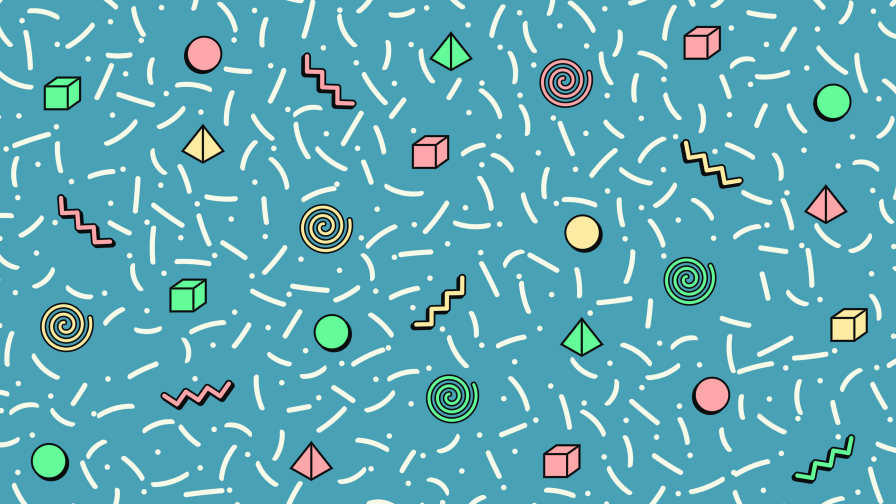
Write a Shadertoy shader that draws this pattern.

```glsl
// Retro confetti: cream dashes and dots with outlined cubes, pyramids, discs, spirals and zigzags on teal.

const vec3 TEAL   = vec3(0.285, 0.630, 0.715);
const vec3 CREAM  = vec3(0.97, 0.98, 0.91);
const vec3 INK    = vec3(0.04, 0.05, 0.05);
const vec3 GREEN  = vec3(0.39, 0.99, 0.60);
const vec3 PINK   = vec3(1.00, 0.65, 0.67);
const vec3 YELLOW = vec3(1.00, 0.92, 0.63);

const float MOTIF_CELL  = 0.25;   // spacing of the large shapes
const float MOTIF_SIZE  = 0.035;  // disc radius, the unit of local shape space
const float MOTIF_EDGE  = 0.085;  // distance kept from top and bottom
const float LINE        = 0.06;   // half width of an outline, in shape space
const float DASH_CELL   = 0.079;  // spacing of the dashes
const float DASH_WIDTH  = 0.0051; // half width
const float DASH_MIN    = 0.020;  // shortest half length
const float DASH_MAX    = 0.036;  // longest half length
const float DASH_BEND   = 0.006;  // sag at the ends
const float DOT_RADIUS  = 0.0054;
const float DOT_SHARE   = 0.72;
const float CLEARANCE   = 0.015;  // gap between confetti and shapes
const float FIELD_TILT  = 0.47;   // rotation of the confetti grid
const float TAU = 6.2831853;

vec3 hash3(vec2 p) {
    vec3 q = fract(p.xyx * vec3(0.1031, 0.1030, 0.0973) + 0.137);
    q += dot(q, q.yxz + 33.33);
    return fract((q.xxy + q.yzz) * q.zyx);
}

mat2 rotate(float a) { return mat2(cos(a), sin(a), -sin(a), cos(a)); }

float segment(vec2 p, vec2 a, vec2 b) {
    vec2 ab = b - a;
    return length(p - a - ab * clamp(dot(p - a, ab) / dot(ab, ab), 0.0, 1.0));
}

float cover(float d, float px) { return 1.0 - smoothstep(-0.7 * px, 0.7 * px, d); }

float spiral(vec2 p) {
    float turn = fract(atan(p.y, p.x) / TAU), d = 9.0;
    for (int k = 0; k < 4; k++) {
        float t = clamp(turn + float(k), 0.35, 3.1);
        d = min(d, length(p - 0.48 * t * vec2(cos(t * TAU), sin(t * TAU))));
    }
    return d;
}

float zigzag(vec2 p) {
    float d = 9.0;
    for (int k = 0; k < 6; k++) {
        float x = 0.62 * float(k - 3), y = k % 2 == 0 ? 0.3 : -0.3;
        d = min(d, segment(p, vec2(x, y), vec2(x + 0.62, -y)));
    }
    return d;
}

// Signed distances of one shape: x = coloured part, y = ink below it
vec2 shape(vec2 p, int kind, vec3 rnd) {
    vec2 drop = vec2(rnd.x < 0.5 ? -0.11 : 0.11, 0.11);
    if (kind == 0) return vec2(length(p) - 0.92, min(length(p) - 1.03, length(p + drop) - 1.03));
    if (kind == 1) {
        p = rotate(rnd.y * 0.6) * p;
        float d = spiral(p);
        return vec2(d - 0.085, d - 0.175);
    }
    if (kind == 2) {
        mat2 turn = rotate((rnd.y < 0.5 ? -0.5 : 0.7) + (rnd.z - 0.5) * 0.9);
        return vec2(zigzag(turn * p) - 0.12,
                    min(zigzag(turn * p), zigzag(turn * (p + drop))) - 0.22);
    }
    float body, crease;
    if (kind == 3) { // cube
        vec2 inner = vec2(0.3, 0.4);
        body = max(max(abs(p.x) - 1.0, abs(p.y) - 0.9), abs(dot(p, vec2(-0.581, 0.814))) - 0.907);
        crease = min(segment(p, inner, vec2(-1.0, 0.4)),
                 min(segment(p, inner, vec2(0.3, -0.9)), segment(p, inner, vec2(1.0, 0.9))));
    } else {         // pyramid
        vec2 m = vec2(abs(p.x), p.y);
        body = max(dot(m, vec2(0.783, 0.621)) - 0.652, dot(m, vec2(0.492, -0.870)) - 0.914);
        crease = segment(p, vec2(0.0, 1.05), vec2(0.0, -1.05));
    }
    return vec2(max(body + LINE, LINE - crease), body - LINE);
}

// Nearest large shape: x = colour distance, y = ink distance, z = colour index
vec3 nearestMotif(vec2 p, float aspect) {
    float columns = round(aspect / MOTIF_CELL);
    vec2 cell = vec2(aspect / columns, MOTIF_CELL);
    vec3 best = vec3(9.0, 9.0, 0.0);
    for (int j = -1; j <= 1; j++)
    for (int i = -1; i <= 1; i++) {
        vec2 id = floor(p / cell) + vec2(i, j);
        if (id.x < 0.0 || id.x >= columns || id.y < 0.0 || id.y > 3.0) continue;
        vec3 rnd = hash3(id + 4.0);
        vec2 center = (id + 0.5) * cell + (rnd.xy - 0.5) * 0.075;
        center.y += mod(id.x, 2.0) * 0.11 - 0.055; // stagger the columns
        center.y = clamp(center.y, MOTIF_EDGE, 1.0 - MOTIF_EDGE);
        int kind = int(mod(2.0 * id.x + id.y, 5.0));
        vec2 d = shape((p - center) / MOTIF_SIZE, kind, hash3(id + 31.0)) * MOTIF_SIZE;
        if (d.y < best.y) best = vec3(d, mod(id.x * id.x + 2.0 * id.y, 3.0));
    }
    return best;
}

float confetti(vec2 p, float aspect, float px) {
    mat2 tilt = rotate(FIELD_TILT);
    vec2 q = tilt * p;
    float d = 9.0;
    for (int j = -1; j <= 1; j++)
    for (int i = -1; i <= 1; i++) {
        vec2 id = floor(q / DASH_CELL) + vec2(i, j);
        vec3 rnd = hash3(id + 57.0), look = hash3(id + 113.0);
        // Dash: neighbours lean across each other, so they rarely touch
        vec2 center = (id + 0.5 + (rnd.xy - 0.5) * 0.32) * DASH_CELL;
        float angle = mod(id.x + id.y, 2.0) * TAU / 4.0 + (rnd.z - 0.5) * 1.7;
        float halfLen = mix(DASH_MIN, DASH_MAX, look.x);
        vec2 v = (q - center) * rotate(angle);
        v.y += (look.y - 0.5) * 2.0 * DASH_BEND * v.x * v.x / (halfLen * halfLen);
        float dash = segment(v, vec2(-halfLen, 0.0), vec2(halfLen, 0.0)) - DASH_WIDTH;
        if (dash < px) {
            vec2 mid = center * tilt, arm = (rotate(angle) * vec2(halfLen, 0.0)) * tilt;
            float room = min(nearestMotif(mid, aspect).y,
                         min(nearestMotif(mid + arm, aspect).y, nearestMotif(mid - arm, aspect).y));
            if (room > CLEARANCE) d = min(d, dash);
        }
        // Dot near the cell corner
        vec2 corner = (id + (look.xy - 0.5) * 0.22) * DASH_CELL;
        float dotDist = length(q - corner) - DOT_RADIUS;
        if (dotDist < px && look.z < DOT_SHARE && nearestMotif(corner * tilt, aspect).y > CLEARANCE)
            d = min(d, dotDist);
    }
    return d;
}

void mainImage(out vec4 fragColor, in vec2 fragCoord) {
    float px = 1.0 / iResolution.y, aspect = iResolution.x * px;
    vec2 p = fragCoord * px;
    vec3 col = mix(TEAL, CREAM, cover(confetti(p, aspect, px), px));
    vec3 motif = nearestMotif(p, aspect);
    vec3 tone = motif.z < 0.5 ? GREEN : motif.z < 1.5 ? PINK : YELLOW;
    col = mix(col, INK, cover(motif.y, px));
    col = mix(col, tone, cover(motif.x, px));
    fragColor = vec4(col, 1.0);
}
```
